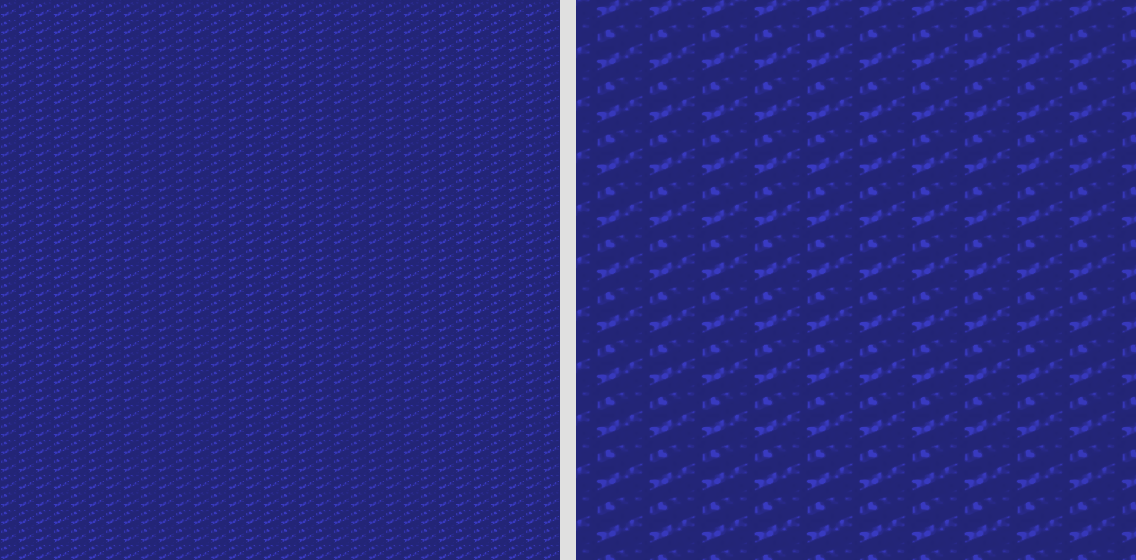
Left: the whole. Right: its middle third, enlarged.
Give the GLSL for this texture, as a three.js fragment shader.

```glsl
varying vec2 vUv;

const vec3 NAVY = vec3(0.136, 0.144, 0.465);
const vec3 INDIGO = vec3(0.162, 0.165, 0.55);
const vec3 VIOLET_BLUE = vec3(0.22, 0.225, 0.75);

float hash(vec2 p) {
  vec3 q = fract(vec3(p.xyx) * 0.1031);
  q += dot(q, q.yzx + 33.33);
  return fract((q.x + q.y) * q.z);
}

// Value noise that wraps after the given number of cells
float wrappedNoise(vec2 p, vec2 cells) {
  vec2 i = floor(p);
  vec2 f = p - i;
  f = f * f * (3.0 - 2.0 * f);
  vec2 a = mod(i, cells);
  vec2 b = mod(i + 1.0, cells);
  float low = mix(hash(a), hash(vec2(b.x, a.y)), f.x);
  float high = mix(hash(vec2(a.x, b.y)), hash(b), f.x);
  return mix(low, high, f.y);
}

void main() {
  // 32 by 32 repeats, each with two rows of gently rising dashes
  vec2 weave = vUv * 32.0;
  float along = fract(weave.x) - 0.5;
  float row = weave.y - 0.36 * along;
  float across = abs(fract(2.0 * row) - 0.5) * 0.5;
  float ridge = 1.0 - smoothstep(0.07, 0.17, across);
  ridge *= 1.0 - smoothstep(0.4, 0.5, abs(along));
  ridge *= mix(1.0, 0.93, mod(floor(2.0 * row), 2.0));

  // Small round glints, the same in every repeat
  vec2 glintCells = vec2(11.0, 12.0);
  float grain = wrappedNoise(weave * glintCells, glintCells);
  float glint = ridge * grain;

  // Slow change of sheen over the cloth
  float sheen = 0.96 + 0.08 * cos(6.2832 * (vUv.x * 2.7 - 0.32))
              + 0.05 * cos(6.2832 * vUv.y * 2.0);

  vec3 color = NAVY + vec3(0.004, 0.004, 0.014) * (ridge + grain - 0.5);
  color = mix(color, INDIGO, sheen * smoothstep(0.42, 0.62, glint));
  color = mix(color, VIOLET_BLUE, sheen * smoothstep(0.62, 0.82, glint));
  gl_FragColor = vec4(color, 1.0);
}
```
